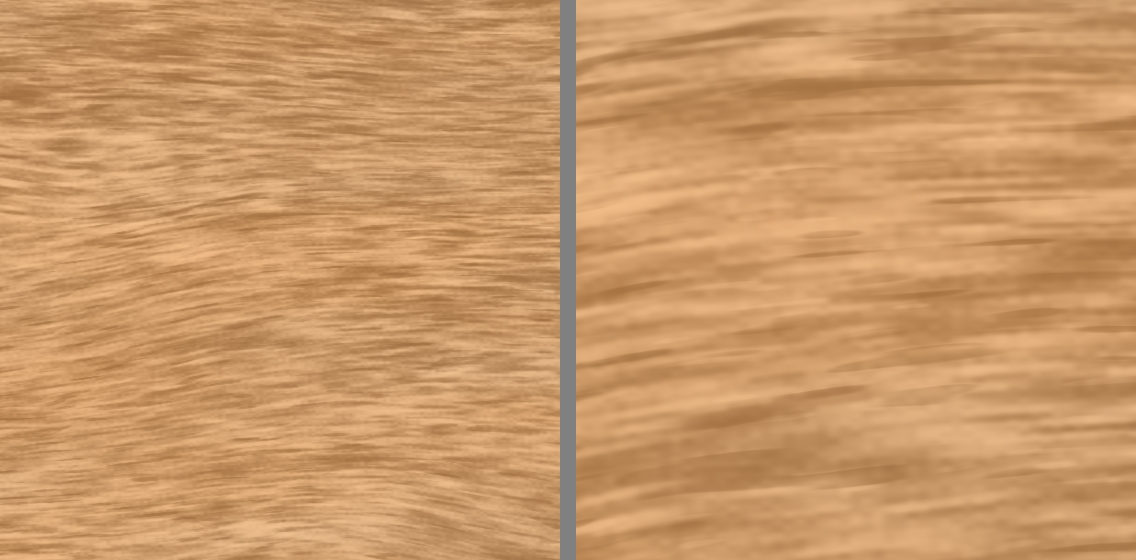
Left, the full canvas; right, a detail of the centre.
This texture is drawn by a Shadertoy shader. Its source:

```glsl
// Pale oak-like wood: short fine fibres flowing along gently bent grain lines.
// The canvas is sheared by a few soft bends, then layers of stretched
// streak noise add bands, fibres, dark pores and pale flecks.

const vec3 MID_TONE  = vec3(0.789, 0.595, 0.404);
const vec3 TONE_STEP = vec3(0.054, 0.054, 0.052);
const vec3 WARM_TINT = vec3(0.012, -0.003, -0.014);

// Integer hash of a lattice cell, from 0 to 1
float hash(ivec2 cell, int seed) {
    uvec2 q = uvec2(cell) * uvec2(1597334673u, 3812015801u);
    uint h = (q.x ^ q.y ^ (uint(seed) * 2654435769u)) * 1597334673u;
    h = (h ^ (h >> 15)) * 2246822519u;
    h ^= h >> 13;
    return float(h >> 8) / 16777216.0;
}

// Smooth noise along one row; each row is shifted by its own amount
float rowNoise(float x, int row, int seed) {
    x += 17.0 * hash(ivec2(row, 911), seed);
    int i = int(floor(x));
    float f = smoothstep(0.0, 1.0, fract(x));
    return mix(hash(ivec2(i, row), seed), hash(ivec2(i + 1, row), seed), f);
}

// Streaks without aligned ends, from -1 to 1
float streaks(vec2 p, vec2 frequency, int seed) {
    p *= frequency;
    int row = int(floor(p.y));
    float f = smoothstep(0.0, 1.0, fract(p.y));
    float n = mix(rowNoise(p.x, row, seed), rowNoise(p.x, row + 1, seed), f);
    return 2.0 * n - 1.0;
}

// Plain smooth noise for broad variation, from -1 to 1
float softNoise(vec2 p, int seed) {
    ivec2 c = ivec2(floor(p));
    vec2 f = smoothstep(0.0, 1.0, fract(p));
    float low  = mix(hash(c, seed), hash(c + ivec2(1, 0), seed), f.x);
    float high = mix(hash(c + ivec2(0, 1), seed), hash(c + ivec2(1, 1), seed), f.x);
    return 2.0 * mix(low, high, f.y) - 1.0;
}

// Height gained by the grain inside a soft elliptical region
float bend(vec2 p, vec2 center, vec2 radius, float slope) {
    vec2 d = (p - center) / radius;
    return slope * (p.x - center.x) * exp(-dot(d, d));
}

// Coordinates along and across the grain
vec2 grainSpace(vec2 p) {
    float rise = 0.02 * p.x;
    rise += bend(p, vec2(0.50, 0.93), vec2(0.95, 0.20), -0.09);
    rise += bend(p, vec2(0.25, 0.43), vec2(0.75, 0.24), 0.16);
    rise += bend(p, vec2(0.85, 0.04), vec2(0.40, 0.15), -0.22);
    rise += bend(p, vec2(0.05, 0.66), vec2(0.22, 0.08), -0.18);
    rise += 0.006 * softNoise(p * vec2(2.6, 5.0), 1);
    rise += 0.0022 * softNoise(p * vec2(13.0, 26.0), 2);
    return vec2(p.x, p.y - rise);
}

// Signed lightness of the wood, in steps of the tone spread
float woodTone(vec2 p, vec2 g) {
    // Broad bands
    float tone = 0.60 * streaks(g, vec2(1.7, 8.0), 3);
    tone += 0.62 * streaks(g, vec2(3.6, 30.0), 4);

    // Fibres, stronger in some patches than in others
    float fibres = 0.85 * streaks(g, vec2(8.0, 70.0), 5);
    fibres += 1.45 * streaks(g, vec2(13.0, 125.0), 6);
    fibres += 1.50 * streaks(g, vec2(24.0, 215.0), 7);
    tone += fibres * (1.0 + 0.3 * softNoise(p * vec2(4.0, 7.0), 8));

    // Dark pores and pale flecks
    float pores = smoothstep(0.40, 0.75, streaks(g, vec2(17.0, 165.0), 9));
    float flecks = smoothstep(0.50, 0.85, streaks(g, vec2(26.0, 200.0), 10));
    tone += 0.22 - 1.55 * pores + 0.75 * flecks;

    // Fine surface mottle
    return tone + 0.50 * softNoise(p * vec2(150.0, 250.0), 11);
}

void mainImage(out vec4 fragColor, in vec2 fragCoord) {
    vec2 p = fragCoord / iResolution.y;
    vec2 grain = grainSpace(p);

    // Lighter, warmer wood at the lower left; duller at the right
    vec2 glowOffset = (p - vec2(0.25, 0.36)) / vec2(0.5, 0.25);
    float glow = exp(-dot(glowOffset, glowOffset));
    float tone = woodTone(p, grain) + 0.55 * glow - 0.15;
    float warmth = 0.9 * glow - 0.25 + 0.8 * streaks(grain, vec2(2.5, 14.0), 12);

    // Soft limit keeps the rare extremes inside the wood's range
    tone = 3.1 * tanh(tone / 3.0);
    vec3 color = MID_TONE + TONE_STEP * tone + WARM_TINT * warmth;
    fragColor = vec4(clamp(color, 0.0, 1.0), 1.0);
}
```
